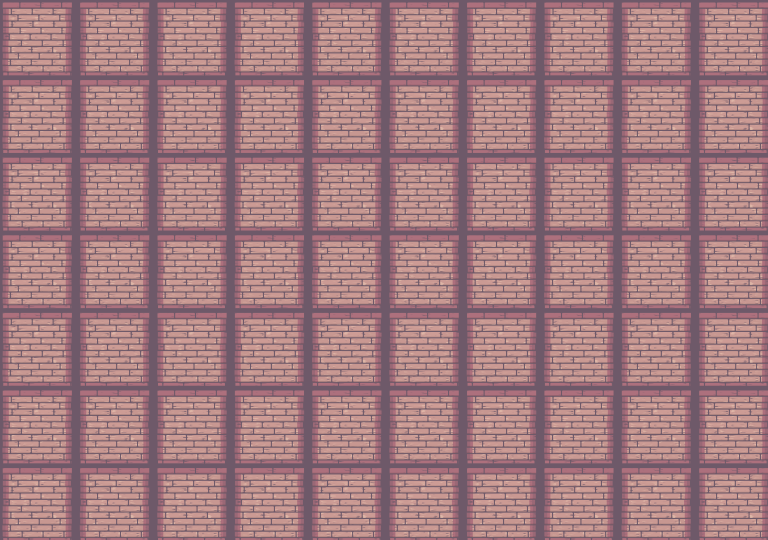
This pattern is drawn by a WebGL 1 fragment shader. Its source:

```glsl
precision highp float;
// Grid of worn pink brick panels with darker rims, divided by plum gutters.
uniform vec2 u_resolution;

float hash(vec2 p) {
  return fract(sin(dot(p, vec2(41.3, 289.1))) * 4375.85);
}

vec2 gradient(vec2 cell) {
  float angle = 6.2832 * hash(cell);
  return vec2(cos(angle), sin(angle));
}

float gradientNoise(vec2 p) {
  vec2 i = floor(p), f = fract(p);
  vec2 w = f * f * (3.0 - 2.0 * f);
  float a = dot(gradient(i), f);
  float b = dot(gradient(i + vec2(1, 0)), f - vec2(1, 0));
  float c = dot(gradient(i + vec2(0, 1)), f - vec2(0, 1));
  float d = dot(gradient(i + vec2(1, 1)), f - vec2(1, 1));
  return mix(mix(a, b, w.x), mix(c, d, w.x), w.y);
}

float roundedBox(vec2 p, vec2 halfSize, float radius) {
  vec2 q = abs(p) - halfSize + radius;
  return length(max(q, 0.0)) + min(max(q.x, q.y), 0.0) - radius;
}

// Coverage of the inside of a distance field, softened over one pixel.
float cover(float d, float pixel) {
  return clamp(0.5 - d / pixel, 0.0, 1.0);
}

// Colour at a position in one tile: x to the right, y down, both 0 to 1.
vec3 panel(vec2 t, float pixel) {
  vec3 mortar = vec3(0.43, 0.35, 0.41);
  vec3 rim = vec3(0.68, 0.44, 0.49);
  vec3 rimShade = vec3(0.56, 0.39, 0.45);
  vec3 clay = vec3(0.79, 0.60, 0.575);

  // Running bond: alternate courses shift by half a brick.
  float course = floor(t.y / 0.082);
  float shift = 0.5 * mod(course, 2.0) + 0.25 * hash(vec2(course, 3.0));
  float along = t.x / 0.27 + shift;
  vec2 id = vec2(floor(along), course);
  vec2 q = (fract(vec2(along, t.y / 0.082)) - 0.5) * vec2(0.27, 0.082);
  float brick = roundedBox(q, vec2(0.128, 0.0345), 0.012);

  // Panel outline, uneven from course to course.
  float left = 0.018 * hash(vec2(course, 7.0));
  float right = 0.905 - 0.018 * hash(vec2(course, 11.0));
  float outline = max(max(left - t.x, t.x - right), t.y - 0.945);

  // Pale centre inside the pink rim; first and last courses are all rim.
  float inset = max(left + 0.075 - t.x, t.x - right + 0.075);
  float fullCourse = step(0.5, course) * step(course, 10.5);
  float centre = cover(inset, pixel) * fullCourse;
  float outer = cover(0.035 - inset, pixel) * fullCourse;
  vec3 face = mix(rim, rimShade, 0.65 * outer);
  face = mix(face, clay * (0.98 + 0.04 * hash(id)), centre);

  // Lower edge in shade, with chips and flakes drawn out along the courses.
  face *= 1.0 - 0.12 * cover(0.024 - q.y, pixel);
  float wear = gradientNoise(t * vec2(13.0, 65.0) + 4.7);
  float nearJoint = smoothstep(0.02, 0.11, abs(q.x));
  float flake = smoothstep(0.22, 0.36, wear) * (0.25 + 0.75 * nearJoint);
  float chip = smoothstep(0.26, 0.42, -wear) * nearJoint;
  face = mix(face, vec3(0.91, 0.77, 0.69), 0.65 * flake * centre);
  face = mix(face, mortar, 0.7 * chip);

  return mix(mortar, face, cover(max(brick, outline), pixel));
}

void main() {
  vec2 period = vec2(0.1433, 0.1437);
  vec3 color = vec3(0.0);
  // Four samples per pixel keep the thin joints crisp and even.
  for (int i = 0; i < 4; i++) {
    float k = float(i);
    vec2 offset = vec2(mod(k, 2.0), floor(k / 2.0)) * 0.5 - 0.25;
    vec2 p = (gl_FragCoord.xy + offset) / u_resolution.y;
    p.y = 1.0 - p.y;
    vec2 tile = fract((p - vec2(0.0039, 0.0037)) / period);
    color += panel(tile, 0.5 / (u_resolution.y * period.y));
  }
  gl_FragColor = vec4(color / 4.0, 1.0);
}
```
